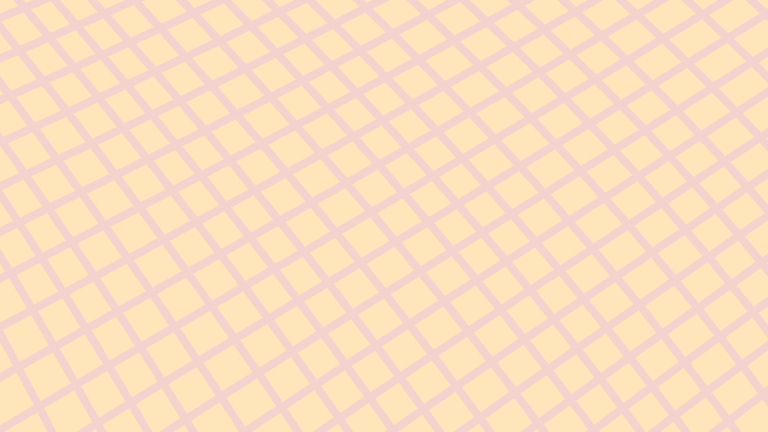
Reproduce this pattern procedurally as a WebGL 1 fragment shader.

```glsl
precision highp float;

uniform vec2 u_resolution;

const vec3 CREAM = vec3(1.0, 0.898, 0.73);
const vec3 PINK = vec3(0.957, 0.824, 0.804);
const float HALF_WIDTH = 0.0092;
const float TAU = 6.2831853;

// Quadratic in t with coefficients c.
float quadratic(vec3 c, float t) {
    return c.x + t * (c.y + t * c.z);
}

// Uneven spacing that repeats every few lines.
float unevenSpacing(float index, float period, float amount) {
    return index + amount * sin(TAU * (index + 1.0) / period);
}

// Line index of the bands that rise to the right.
float risingIndex(vec2 p) {
    return quadratic(vec3(
        quadratic(vec3(-0.45, 10.93, -1.44), p.y),
        quadratic(vec3(4.40, 0.11, 0.31), p.y),
        0.728), p.x);
}

// Line index of the steeper bands that fall to the right.
float fallingIndex(vec2 p) {
    float index = quadratic(vec3(
        quadratic(vec3(-7.39, -9.19, 2.58), p.y),
        quadratic(vec3(11.12, -1.16, -1.19), p.y),
        1.28 * (p.y - 1.0)), p.x);
    return unevenSpacing(index, 5.0, 0.08);
}

// Both indices: x for rising bands, y for falling bands.
vec2 latticeIndex(vec2 p) {
    return vec2(risingIndex(p), fallingIndex(p));
}

// Distance to the nearest line of each family, in canvas heights.
vec2 lineDistance(vec2 p) {
    const float STEP = 0.002;
    vec2 index = latticeIndex(p);
    vec2 slopeX = (latticeIndex(p + vec2(STEP, 0.0)) - index) / STEP;
    vec2 slopeY = (latticeIndex(p + vec2(0.0, STEP)) - index) / STEP;
    vec2 density = sqrt(slopeX * slopeX + slopeY * slopeY);
    return abs(fract(index + 0.5) - 0.5) / density;
}

// Soft-edged band coverage.
float band(float distance, float halfWidth, float softness) {
    return 1.0 - smoothstep(halfWidth - softness, halfWidth + softness, distance);
}

void main() {
    // Canvas heights, measured downward from the top edge.
    vec2 p = gl_FragCoord.xy / u_resolution.y;
    p.y = 1.0 - p.y;

    vec2 d = lineDistance(p);
    float lattice = band(min(d.x, d.y), HALF_WIDTH, 0.75 / u_resolution.y);
    gl_FragColor = vec4(mix(CREAM, PINK, lattice), 1.0);
}
```
